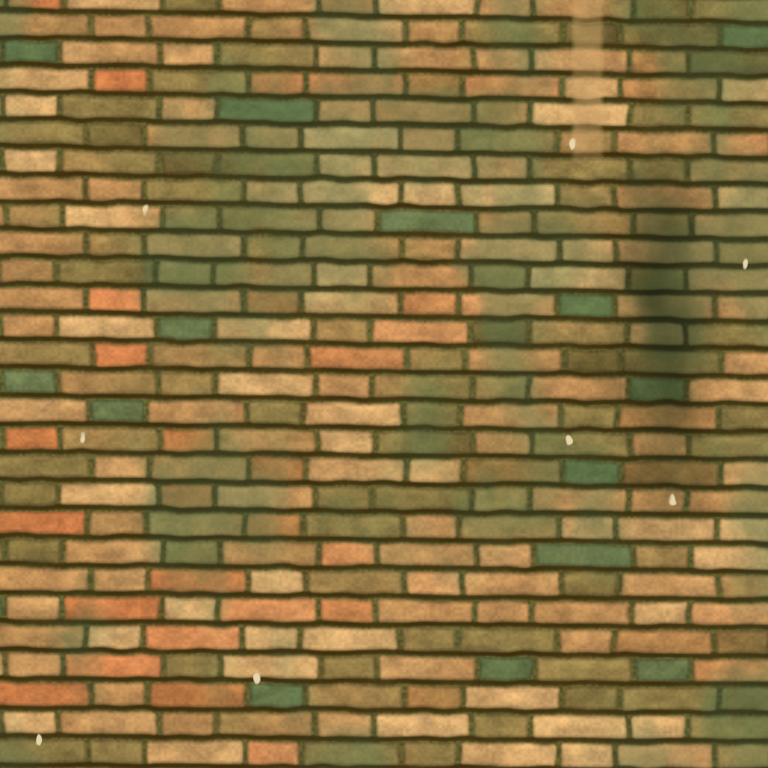
Give the GLSL for this texture, as a Shadertoy shader.

```glsl
// Weathered brick wall in Flemish bond: long and short bricks, shadowed joints, moss and a damp streak.
#define ROWS 28.43         // courses over the canvas height, before spreading
#define ROW_SPREAD 0.95    // courses grow slightly taller downwards
#define ROW_START 0.39     // part of a course cut off at the top
#define PAIRS 4.89         // long + short brick pairs across
#define HEADER_HALF 0.182  // half a short brick, as a share of a pair
#define JOINT_X 0.0034     // half width of upright joints
#define JOINT_Y 0.0043     // half width of level joints
#define CORNER 0.0045      // brick corner radius
#define SOFTNESS 0.0022    // edge blur
#define STREAK_X 0.862     // centre of the damp streak

const vec3 TAN = vec3(0.83, 0.66, 0.43);
const vec3 CLAY = vec3(0.73, 0.54, 0.33);
const vec3 OLIVE = vec3(0.57, 0.49, 0.28);
const vec3 UMBER = vec3(0.43, 0.37, 0.20);
const vec3 MOSS = vec3(0.33, 0.43, 0.27);
const vec3 RED = vec3(0.86, 0.46, 0.26);
const vec3 MORTAR = vec3(0.44, 0.37, 0.18);
const vec3 SHADOW = vec3(0.24, 0.18, 0.05);
const vec3 DAMP = vec3(0.15, 0.17, 0.09);
const vec3 CHALK = vec3(0.90, 0.83, 0.68);

float hash(vec2 p) {
    vec3 q = fract(p.xyx * vec3(0.1031, 0.1030, 0.0973));
    q += dot(q, q.yzx + 33.33);
    return fract((q.x + q.y) * q.z);
}

float noise(vec2 p) {
    vec2 i = floor(p), f = fract(p);
    f = f * f * (3.0 - 2.0 * f);
    return mix(mix(hash(i), hash(i + vec2(1, 0)), f.x),
               mix(hash(i + vec2(0, 1)), hash(i + vec2(1, 1)), f.x), f.y);
}

float fbm(vec2 p) {
    float sum = 0.0, amp = 0.5;
    for (int i = 0; i < 4; i++) {
        sum += amp * noise(p);
        p = p * 2.03 + 17.7;
        amp *= 0.5;
    }
    return sum / 0.9375;
}

// Colour of one brick, from its id and the weathering around it
vec3 brickColor(vec2 id, vec2 p) {
    float tone = hash(id + 50.0) * 0.68 + fbm(p * 4.0 + 9.0) * 0.65 - 0.16;
    tone -= 0.10 * smoothstep(0.7, 1.0, p.x);
    vec3 col = mix(UMBER, OLIVE, smoothstep(0.0, 0.32, tone));
    col = mix(col, CLAY, smoothstep(0.30, 0.58, tone));
    col = mix(col, TAN, smoothstep(0.55, 0.88, tone));
    float redness = step(0.80, hash(id + 91.0)) * (1.0 - 0.7 * smoothstep(0.1, 0.7, p.x));
    col = mix(col, RED, 0.6 * redness);
    float mossy = step(0.92, hash(id + 23.0));
    return mix(col, MOSS, 0.8 * mossy);
}

void mainImage(out vec4 fragColor, in vec2 fragCoord) {
    vec2 uv = fragCoord / iResolution.xy;
    vec2 p = vec2(uv.x, 1.0 - uv.y);                 // y runs downwards
    float soft = max(SOFTNESS, 1.0 / iResolution.y);

    // Uneven, slightly sloping courses
    vec2 wobble = vec2(noise(p * 45.0), noise(p * 38.0 + 70.0)) - 0.5;
    vec2 w = p + wobble * vec2(0.004, 0.0035);
    w.y -= w.x * (0.017 - 0.010 * p.y);
    float course = w.y * (ROWS - ROW_SPREAD * w.y) - ROW_START;
    float row = floor(course), fy = course - row;
    float rowHeight = 1.0 / (ROWS - 2.0 * ROW_SPREAD * w.y);

    // Alternating long and short bricks, staggered by half a pair
    float shift = mix(0.75, 0.20, mod(row, 2.0)) + 0.05 * (hash(vec2(row, 4.0)) - 0.5);
    float along = w.x * PAIRS - shift;
    float pair = floor(along + 0.5), fx = along - pair;
    float isLong = step(HEADER_HALF, abs(fx));
    vec2 id = vec2(2.0 * pair + isLong * sign(fx), row);

    // Rounded distance from the joints
    vec2 edge = vec2(abs(abs(fx) - HEADER_HALF) / PAIRS - JOINT_X,
                     (0.5 - abs(fy - 0.5)) * rowHeight - JOINT_Y);
    float inside = CORNER - length(max(CORNER - edge, 0.0));
    float brick = smoothstep(-soft, soft, inside);

    // Brick faces: mottling, grain, lit top and worn rim
    float grain = noise(p * 260.0) - 0.5;
    float mottle = fbm(p * vec2(45.0, 65.0)) - 0.5;
    vec3 face = brickColor(id, p) * (1.0 + 0.10 * grain + 0.38 * mottle);
    face *= mix(0.82, 1.04, smoothstep(0.0, 0.006, inside));
    face *= 1.05 - 0.10 * fy;

    // Joints: mossy mortar with a shadow under each brick
    vec3 joint = mix(MORTAR, vec3(0.40, 0.42, 0.22), fbm(p * 9.0 + 31.0));
    joint *= 0.9 + 0.3 * grain;
    float below = abs(fract(fy + 0.54) - 0.5) * rowHeight;
    float shade = 1.0 - smoothstep(0.001, 0.0055, below);
    joint = mix(joint, SHADOW, shade * (0.72 + 0.28 * noise(p * 20.0)));
    vec3 col = mix(joint, face, brick);

    // Green film, heavier towards the right
    float film = smoothstep(0.50, 0.78, fbm(p * vec2(9.0, 6.0) + 40.0) + 0.07 * p.x);
    col = mix(col, MOSS * (0.6 + 0.5 * brick), 0.45 * film);

    // Dark damp streak and a pale run above it
    float reach = smoothstep(0.17, 0.32, p.y) * (1.0 - smoothstep(0.42, 0.78, p.y));
    float across = (p.x - STREAK_X + 0.03 * (noise(p * 14.0) - 0.5)) / 0.046;
    float damp = exp(-across * across) * reach * (0.55 + 0.5 * noise(p * 25.0));
    col = mix(col, DAMP * (0.75 + 0.65 * brick), 0.88 * damp);
    float run = smoothstep(0.024, 0.014, abs(p.x - 0.765)) * smoothstep(0.22, 0.19, p.y);
    col = mix(col, TAN, 0.62 * run * (0.5 + 0.5 * noise(p * 30.0)));

    // Rare chalky chips
    vec2 grid = p * 13.0, chip = floor(grid);
    vec2 offset = fract(grid) - 0.3 - 0.4 * vec2(hash(chip + 3.0), hash(chip + 8.0));
    float size = length(offset * vec2(1.3, 0.8)) + 0.06 * (noise(p * 160.0) - 0.5);
    col = mix(col, CHALK, step(0.955, hash(chip + 61.0)) * smoothstep(0.09, 0.04, size));

    fragColor = vec4(clamp(col, 0.0, 1.0), 1.0);
}
```
